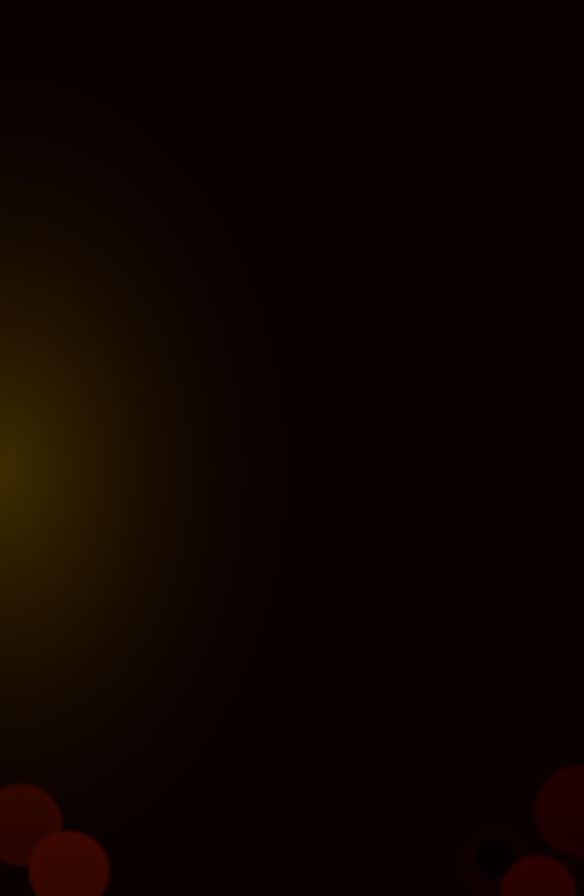
A WebGL 2 fragment shader for this background:

```glsl
#version 300 es
precision highp float;

#define BASE_COLOR vec3(0.039, 0.0, 0.0)
#define GLOW_COLOR vec3(0.205, 0.175, 0.0)
#define GLOW_HEIGHT 0.475
#define GLOW_RADIUS vec2(0.345, 0.475)
#define GLOW_FALLOFF 1.8
#define DISC_COLOR vec3(0.225, 0.022, 0.0)
#define DISC_SOFTNESS 0.004
#define SHADOW_COLOR vec3(0.016, 0.0, 0.0)

uniform vec2 u_resolution;
out vec4 fragColor;

// Each disc: offset from its lower corner, radius, brightness
const int DISC_COUNT = 4;
const vec4 DISCS[DISC_COUNT] = vec4[](
    vec4(0.0235, 0.0795, 0.0455, 0.82),
    vec4(0.0770, 0.0275, 0.0450, 1.00),
    vec4(0.0040, 0.0950, 0.0510, 0.54),
    vec4(0.0510, 0.0030, 0.0420, 0.72)
);

float discMask(vec2 p, float radius, float softness) {
    return 1.0 - smoothstep(-softness, softness, length(p) - radius);
}

// Elliptical light entering from the left edge
vec3 sideGlow(vec2 p) {
    float d = length((p - vec2(0.0, GLOW_HEIGHT)) / GLOW_RADIUS);
    return GLOW_COLOR * pow(max(1.0 - d, 0.0), GLOW_FALLOFF);
}

void main() {
    // Heights run from 0 to 1, widths keep the same unit
    vec2 p = gl_FragCoord.xy / u_resolution.y;
    vec2 fromRight = vec2(u_resolution.x / u_resolution.y - p.x, p.y);
    float pixel = 1.0 / u_resolution.y;
    float softness = max(DISC_SOFTNESS, pixel);

    vec3 color = BASE_COLOR + sideGlow(p);

    // Faint halo with a dark core in the right corner
    color.r += 0.022 * discMask(fromRight - vec2(0.100, 0.036), 0.036, 0.014);
    float core = discMask(fromRight - vec2(0.099, 0.043), 0.022, 0.006);
    color = mix(color, SHADOW_COLOR, 0.9 * core);

    // Red discs: the first two sit on the left, the others on the right
    for (int i = 0; i < DISC_COUNT; i++) {
        vec4 disc = DISCS[i];
        vec2 q = (i < 2 ? p : fromRight) - disc.xy;
        float rise = q.y / disc.z;
        float rim = smoothstep(0.6, 1.0, length(q) / disc.z);
        float shade = disc.w * (0.93 + 0.10 * rise + 0.06 * rim);
        vec3 tint = DISC_COLOR * shade;
        tint.g *= i < 2 ? 1.3 : 0.2;
        color = mix(color, tint, 0.96 * discMask(q, disc.z, softness));
    }

    fragColor = vec4(color, 1.0);
}
```
